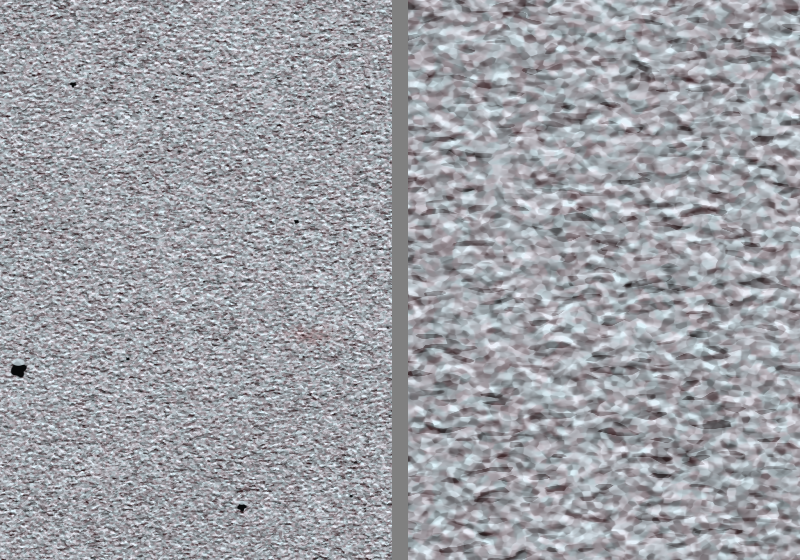
Left, the full canvas; right, a detail of the centre.
This texture is drawn by a Shadertoy shader. Its source:

```glsl
vec3 hash3(vec2 cell) {
    vec3 h = fract(cell.xyx * vec3(0.1031, 0.1030, 0.0973));
    h += dot(h, h.yxz + 33.33);
    return fract((h.xxy + h.yzz) * h.zyx);
}

// Soft cellular noise: each cell holds one random shade
float grain(vec2 p) {
    vec2 cell = floor(p), local = fract(p);
    float shade = 0.0, total = 0.0;
    for (int y = -1; y <= 1; y++)
    for (int x = -1; x <= 1; x++) {
        vec2 offset = vec2(x, y);
        vec3 h = hash3(cell + offset + 71.0);
        vec2 d = offset + h.xy - local;
        float weight = exp(-8.0 * dot(d, d));
        shade += weight * h.z;
        total += weight;
    }
    return shade / total;
}

// Wide, flat bumps
float relief(vec2 p) {
    return grain(p * vec2(135.0, 225.0) + 19.0);
}

void mainImage(out vec4 fragColor, in vec2 fragCoord) {
    vec2 p = fragCoord / iResolution.y;
    float aspect = iResolution.x / iResolution.y;
    float pixel = 1.0 / iResolution.y;

    // Wavering coordinates break up the rows
    vec2 q = p + 0.0007 * vec2(sin(p.y * 191.0 + 2.0 * sin(p.x * 67.0)),
                               sin(p.x * 163.0 + 2.0 * sin(p.y * 71.0)));

    // Grit, with bumps lit from above
    float bump = relief(q);
    float slope = bump - relief(q + vec2(0.0010, 0.0034));
    float tone = 0.70 + 0.10 * (bump - 0.5) + 0.40 * slope;
    tone += 0.50 * (grain(q * vec2(245.0, 350.0)) - 0.5);

    // Short, thin horizontal creases
    float density = grain(p * vec2(5.0, 9.0) + 7.0);
    float crease = grain(q * vec2(95.0, 340.0) + 43.0);
    tone -= (0.29 + 0.10 * density) * smoothstep(0.30, 0.08, crease);

    // Broad mottling
    tone += 0.05 * (grain(p * vec2(4.0, 6.0) + 3.0) - 0.5);
    tone += 0.03 * (grain(p * vec2(13.0, 24.0) + 11.0) - 0.5);

    // Faint scratches
    for (int i = 0; i < 9; i++) {
        vec3 h = hash3(vec2(float(i) * 7.0 + 3.0, 29.0));
        vec2 d = p - h.xy * vec2(aspect, 1.0);
        d.y += 0.06 * d.x + 0.0008 * sin(d.x * 240.0);
        float ends = smoothstep(0.02 + 0.05 * h.z, 0.0, abs(d.x));
        tone -= 0.28 * ends * smoothstep(0.0020, 0.0004, abs(d.y));
    }

    // Pale chips
    for (int i = 0; i < 8; i++) {
        vec3 h = hash3(vec2(float(i) * 5.0 + 13.0, 87.0));
        vec2 d = (p - h.xy * vec2(aspect, 1.0)) * vec2(0.8, 1.2);
        float radius = 0.002 + 0.005 * h.z * h.z;
        tone += 0.25 * smoothstep(radius + 0.002, radius - 0.002, length(d));
    }

    vec3 shadow = vec3(0.25, 0.21, 0.22), light = vec3(0.82, 0.85, 0.88);
    vec3 color = mix(shadow, light, clamp(tone, -0.2, 1.15));
    color += (grain(q * vec2(165.0, 230.0) + 59.0) - 0.5) * vec3(0.06, -0.02, -0.015);

    // Rusty stain with a ragged edge
    vec2 s = (p - vec2(0.8 * aspect, 0.4)) / vec2(0.065, 0.022);
    float stain = smoothstep(1.2, 0.2, length(s) + 0.5 * (density + bump - 1.0));
    color *= mix(vec3(1.0), vec3(0.93, 0.84, 0.83), stain);

    // Angular pits, each smaller than the last, with a pale upper lip
    for (int i = 0; i < 8; i++) {
        float n = float(i);
        vec2 center = fract(vec2(0.047, 0.34) + n * vec2(0.5698, 0.7549));
        vec2 d = p - center * vec2(aspect, 1.0);
        float radius = 0.013 / (1.0 + 0.8 * n);
        float angle = atan(d.y, d.x);
        float ragged = 1.0 + 0.14 * sin(angle * 4.0 + n) + 0.06 * sin(angle * 5.0 + 2.0 * n);
        float edge = length(d) - radius * ragged;
        float lip = length((d - vec2(0.0, radius)) * vec2(0.8, 1.5)) - 0.7 * radius;
        color = mix(color, vec3(0.03, 0.035, 0.04), smoothstep(pixel, -pixel, edge));
        color = mix(color, vec3(0.78, 0.84, 0.87), 0.8 * smoothstep(pixel, -pixel, lip));
    }

    fragColor = vec4(clamp(color, 0.0, 1.0), 1.0);
}
```
